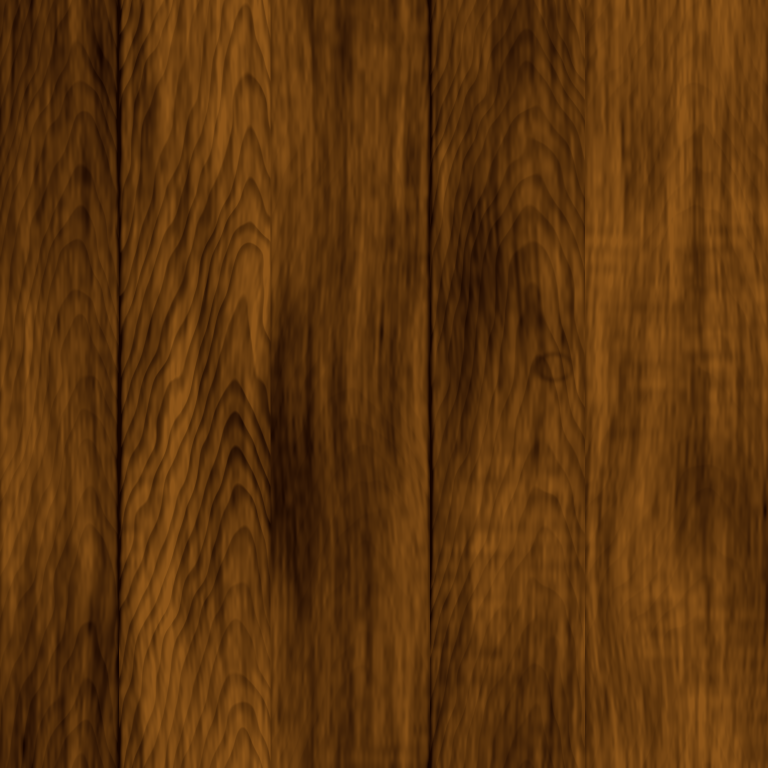
This texture is drawn by a WebGL 2 fragment shader. Its source:

```glsl
#version 300 es
precision highp float;
// Five dark walnut planks set upright, as one seamless tile: each has its own
// tone, growth rings (slices of a cone), a soft stain and a dark or faint seam.
// Periodic value noise, stretched along the planks, gives grain and blotches.

#define RING_COUNT 60.0
#define RING_RISE 17.0
#define RING_DEPTH 0.34
#define BLOTCH_DEPTH 0.95
#define STREAK_DEPTH 0.40
#define FIBRE_DEPTH 0.55
#define STAIN_DEPTH 0.36
#define SEAM_WIDTH 0.0035
#define FLECK_COUNT 16
#define KNOT_CENTRE vec2(0.722, 0.522)
#define KNOT_SIZE vec2(0.023, 0.017)
#define EXPOSURE 0.04

uniform vec2 u_resolution;
out vec4 fragColor;

const vec3 DARK = vec3(0.14, 0.055, 0.008);
const vec3 MIDDLE = vec3(0.34, 0.19, 0.04);
const vec3 LIGHT = vec3(0.51, 0.305, 0.085);

// Plank properties, from left to right
const float EDGE[6] = float[6](0.0, 0.155, 0.352, 0.56, 0.762, 1.0);
const float SEAM[6] = float[6](0.15, 0.75, 0.2, 0.65, 0.12, 0.15);
const float TONE[5] = float[5](0.60, 0.75, 0.54, 0.53, 0.70);
// Ring axis, roundness of the arch, strength
const vec3 ARCH[5] = vec3[5](vec3(0.11, 0.02, 0.5), vec3(0.315, 0.015, 1.0),
    vec3(0.47, 0.05, 0.15), vec3(0.70, 0.02, 0.6), vec3(0.90, 0.06, 0.2));
// Stain centre and radii
const vec4 STAIN[5] = vec4[5](vec4(0.139, 0.88, 0.010, 0.25),
    vec4(0.172, 0.90, 0.022, 0.20), vec4(0.385, 0.42, 0.035, 0.20),
    vec4(0.640, 0.62, 0.050, 0.14), vec4(0.900, 0.36, 0.045, 0.07));

float hash(vec2 p) {
    vec3 q = fract(p.xyx * 0.1031);
    q += dot(q, q.yzx + 33.33);
    return fract((q.x + q.y) * q.z);
}

// Value noise that repeats over the unit square; cells must be whole numbers
float noise(vec2 uv, vec2 cells, float seed) {
    vec2 p = uv * cells, i = floor(p), f = fract(p);
    f = f * f * (3.0 - 2.0 * f);
    vec2 a = mod(i, cells) + seed * 37.0;
    vec2 b = mod(i + 1.0, cells) + seed * 37.0;
    return mix(mix(hash(a), hash(vec2(b.x, a.y)), f.x),
               mix(hash(vec2(a.x, b.y)), hash(b), f.x), f.y);
}

float fbm(vec2 uv, vec2 cells, float seed) {
    float sum = 0.0, weight = 0.5;
    for (int i = 0; i < 4; i++) {
        sum += weight * noise(uv, cells, seed + float(i));
        cells *= 2.0;
        weight *= 0.5;
    }
    return sum / 0.9375;
}

// Soft elliptical spot, wrapped around the tile
float spot(vec2 offset, vec2 radii) {
    vec2 d = (offset - round(offset)) / radii;
    return exp(-dot(d, d));
}

float rings(vec2 uv, vec3 arch, float seed) {
    float across = length(vec2(uv.x - arch.x, arch.y));
    float phase = RING_COUNT * across + RING_RISE * uv.y;
    phase += 5.0 * (fbm(uv, vec2(6.0, 3.0), seed) - 0.5);
    phase += 0.5 * noise(uv, vec2(45.0, 24.0), seed);
    float band = fract(phase);
    float late = smoothstep(0.35, 0.88, band) * (1.0 - smoothstep(0.88, 1.0, band));
    return late * arch.z * (0.4 + 0.9 * noise(uv, vec2(9.0, 5.0), seed + 3.0));
}

vec3 wood(vec2 uv) {
    uv = fract(uv);
    int plank = 0;
    for (int i = 1; i < 5; i++) plank += int(step(EDGE[i], uv.x));
    float seed = float(plank) * 7.0 + 2.0;

    // Grain follows a slow sideways bend
    vec2 g = uv;
    g.x += 0.03 * (noise(uv, vec2(5.0, 4.0), seed) - 0.5);
    float tone = TONE[plank] + EXPOSURE;
    tone += BLOTCH_DEPTH * (fbm(g, vec2(9.0, 3.0), seed + 5.0) - 0.5);
    tone += STREAK_DEPTH * (noise(g, vec2(90.0, 4.0), seed + 11.0) - 0.5);
    tone += FIBRE_DEPTH * (0.6 * noise(g, vec2(210.0, 14.0), seed + 13.0)
        + 0.4 * noise(g, vec2(300.0, 60.0), seed + 17.0) - 0.5);
    tone -= RING_DEPTH * rings(g, ARCH[plank], seed);

    // Faint cross figure in patches
    float patches = smoothstep(0.55, 0.85, noise(uv, vec2(7.0, 6.0), seed + 19.0));
    tone += 0.2 * patches * (noise(uv, vec2(14.0, 80.0), seed) - 0.5);

    // Stain, knot and short dark flecks
    vec4 stain = STAIN[plank];
    tone -= STAIN_DEPTH * spot(g - stain.xy, stain.zw);
    float rim = length((uv - KNOT_CENTRE) / KNOT_SIZE) - 1.0;
    tone -= 0.2 * exp(-rim * rim * 20.0);
    for (int i = 0; i < FLECK_COUNT; i++) {
        float n = float(i) + 1.0;
        vec2 centre = vec2(hash(vec2(n, 4.7)), hash(vec2(n, 9.2)));
        tone -= 0.35 * spot(g - centre, vec2(0.003, 0.01 + 0.02 * hash(vec2(n, 1.3))));
    }

    // Seams on both sides, uneven along their length
    float worn = 0.5 + 0.7 * noise(uv, vec2(1.0, 7.0), 3.0);
    vec2 gap = vec2(uv.x - EDGE[plank], EDGE[plank + 1] - uv.x) / SEAM_WIDTH;
    tone -= worn * dot(exp(-gap * gap), vec2(SEAM[plank], SEAM[plank + 1]));
    tone = clamp(tone, -0.15, 1.1);
    return tone < 0.55 ? mix(DARK, MIDDLE, tone / 0.55) : mix(MIDDLE, LIGHT, (tone - 0.55) / 0.45);
}

void main() {
    // Four samples per pixel smooth the fibres and plank edges
    vec3 color = vec3(0.0);
    for (int i = 0; i < 4; i++) {
        vec2 shift = vec2(i % 2, i / 2) * 0.5 - 0.25;
        color += 0.25 * wood((gl_FragCoord.xy + shift) / u_resolution);
    }
    fragColor = vec4(max(color, 0.0), 1.0);
}
```
